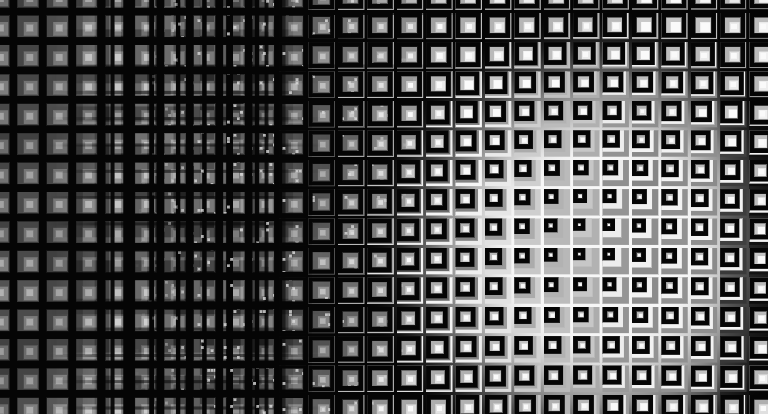
Reproduce this pattern procedurally as a Shadertoy shader.

```glsl
// Monochrome grid of nested squares that open around a bright focus and weave into plaid on the left.
#define ROWS 14.08
#define GRID_PHASE vec2(0.49, 0.43)
#define FOCUS vec2(1.45, 0.60)
#define RING_MIN 0.38
#define RING_GROWTH 0.84
#define RING_WIDTH 0.165
#define PLAID_DRIFT 0.118
#define PLAID_WIDTH 0.17
#define SPECKS 9.0
#define INK 0.02

float hash(vec2 p) {
    vec3 q = fract(vec3(p.xyx) * 0.1031);
    q += dot(q, q.yzx + 33.33);
    return fract((q.x + q.y) * q.z);
}

vec2 gradientAt(vec2 p) {
    float angle = 6.2832 * hash(p);
    return vec2(cos(angle), sin(angle));
}

float gradientNoise(vec2 p) {
    vec2 i = floor(p), f = fract(p), e = vec2(1.0, 0.0);
    vec2 u = f * f * f * (f * (f * 6.0 - 15.0) + 10.0);
    float a = dot(gradientAt(i), f);
    float b = dot(gradientAt(i + e.xy), f - e.xy);
    float c = dot(gradientAt(i + e.yx), f - e.yx);
    float d = dot(gradientAt(i + e.xx), f - e.xx);
    return mix(mix(a, b, u.x), mix(c, d, u.x), u.y);
}

// Coverage of the square between corners (lo, lo) and (hi, hi).
float square(vec2 f, float lo, float hi, float aa) {
    vec2 d = abs(f - 0.5 * (lo + hi)) - 0.5 * (hi - lo);
    return clamp(0.5 - max(d.x, d.y) / aa, 0.0, 1.0);
}

// Coverage of repeating bars centred on whole numbers.
float bars(float x, float width, float aa) {
    float d = abs(fract(x + 0.5) - 0.5) - 0.5 * width;
    return clamp(0.5 - d / aa, 0.0, 1.0);
}

void mainImage(out vec4 fragColor, in vec2 fragCoord) {
    // Canvas heights, measured downward from the top left
    vec2 p = fragCoord / iResolution.y;
    p.y = 1.0 - p.y;
    float aa = ROWS / iResolution.y;

    vec2 grid = p * ROWS - GRID_PHASE;
    vec2 cell = floor(grid), f = fract(grid);
    vec2 mid = (cell + 0.5 + GRID_PHASE) / ROWS;
    float reach = length(mid - FOCUS);
    float wear = gradientNoise(cell * 0.37 + 4.7);

    // Zones across the canvas
    float open = smoothstep(0.66, 1.2, mid.x);
    float lit = smoothstep(0.68, 0.84, mid.x);
    float rightSide = smoothstep(1.36, 1.52, mid.x);
    float rim = smoothstep(1.68, 1.83, mid.x);
    float plaid = smoothstep(0.1, 0.3, p.x) * (1.0 - smoothstep(0.6, 0.8, p.x));
    float topPlaid = smoothstep(0.2, 0.4, p.x) * (1.0 - smoothstep(0.8, 1.2, p.x))
                   * (1.0 - smoothstep(0.08, 0.22, p.y));

    // Ring size grows with distance from the focus
    float size = min(RING_MIN + RING_GROWTH * reach, mix(0.93, 0.86, lit));
    float width = mix(0.1, RING_WIDTH, lit);
    float lo = width, hi = size - width;

    // Gap and the two L-shaped steps outside the ring
    float glow = 1.0 - smoothstep(0.2, 0.58, length(p - FOCUS));
    float tone = mix(INK, 0.97, glow) * (1.0 - 0.75 * rim);
    float outerTone = mix(mix(0.95, 0.72, smoothstep(1.1, 1.4, mid.x)), 0.58, rightSide);
    outerTone = mix(outerTone, 0.05, rim);
    float stepTone = mix(mix(0.3, 0.7, smoothstep(0.9, 1.35, mid.x)), 0.95, rightSide);
    tone = mix(tone, outerTone + 0.08 * wear, lit * square(f, 0.0, 0.9, aa));
    tone = mix(tone, stepTone, lit * square(f, 0.0, mix(size, 0.9, 0.45), aa));

    // Black ring, its filling and the brighter steps inside
    tone = mix(tone, INK, square(f, 0.0, size, aa));
    float fill = mix(0.28, 0.74, open) + 0.12 * wear;
    float patchTone = mix(0.46, 0.95, open) + 0.15 * wear;
    tone = mix(tone, fill, square(f, lo, hi, aa));
    tone = mix(tone, patchTone, square(f, mix(lo, hi, 0.3), mix(lo, hi, 0.94), aa));
    tone = mix(tone, patchTone + 0.18, square(f, mix(lo, hi, 0.42), mix(lo, hi, 0.74), aa));

    // Drifting second and third grids tint and cut the left cells
    float inside = square(f, lo, hi, aa);
    vec2 drift = (p - vec2(0.17, 0.05)) * ROWS;
    vec2 second = grid + drift * PLAID_DRIFT;
    vec2 third = grid - drift * PLAID_DRIFT * 2.0;
    float tint = bars(second.x + 0.4, 0.45, aa) - bars(third.y + 0.3, 0.4, aa);
    tone += 0.13 * tint * inside * plaid;
    float upright = max(bars(second.x, PLAID_WIDTH, aa), bars(third.x, 0.6 * PLAID_WIDTH, aa));
    float level = bars(second.y, 0.7 * PLAID_WIDTH, aa);
    tone = mix(tone, INK, upright * plaid);
    tone = mix(tone, INK, level * max(0.55 * plaid, topPlaid));

    // Small bright specks in the woven cells
    vec2 speck = grid * SPECKS;
    float chance = step(0.955, hash(floor(speck) + 200.0));
    float speckZone = smoothstep(0.3, 0.5, p.x) * (1.0 - smoothstep(0.85, 1.05, p.x));
    float dot1 = square(fract(speck), 0.05, 0.95, aa * SPECKS);
    tone = mix(tone, 0.86, 0.8 * chance * dot1 * inside * speckZone);

    fragColor = vec4(vec3(clamp(tone, INK, 0.98)), 1.0);
}
```
